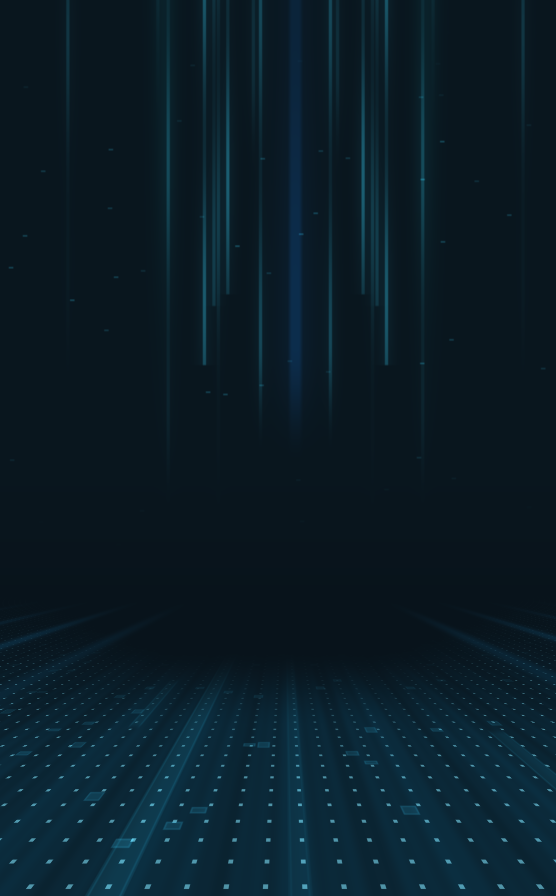
This background is drawn by a Shadertoy shader. Its source:

```glsl
// Dark teal hall: mirrored falling light streaks above a dotted perspective floor.

const vec3 NIGHT = vec3(0.036, 0.086, 0.118);
const vec3 TEAL = vec3(0.06, 0.25, 0.29);
const vec3 BLUE = vec3(0.012, 0.085, 0.17);
const vec3 FLOOR_GLOW = vec3(0.008, 0.087, 0.122);
const vec3 DOT_LIGHT = vec3(0.27, 0.43, 0.45);

const float AXIS_X = 0.0195;               // mirror axis of the streaks
const vec2 VANISH = vec2(0.008, 0.3815);   // vanishing point of the floor
const vec2 DOT_CELL = vec2(0.118, 0.22);

// Each streak: distance from axis, lower end, softness of that end, gain.
const vec4 STREAKS[9] = vec4[9](
    vec4(0.039, 0.49, 0.13, 0.65), vec4(0.047, 0.80, 0.12, 0.28),
    vec4(0.0755, 0.67, 0.003, 0.95), vec4(0.086, 0.42, 0.36, 0.45),
    vec4(0.091, 0.657, 0.003, 0.45), vec4(0.1016, 0.591, 0.003, 0.90),
    vec4(0.142, 0.43, 0.25, 0.62), vec4(0.1536, 0.86, 0.14, 0.35),
    vec4(0.254, 0.56, 0.40, 0.42));

float hash(vec2 p) {
    p = fract(p * vec2(0.1031, 0.1137));
    p += dot(p, p.yx + 33.33);
    return fract((p.x + p.y) * p.x * 91.7);
}

// Soft-edged band of the given half width around zero.
float band(float v, float halfWidth, float aa) {
    return 1.0 - smoothstep(halfWidth - aa, halfWidth + aa, abs(v));
}

float gauss(float v, float width) {
    return exp(-v * v / (width * width));
}

float rect(vec2 v, vec2 halfSize, vec2 aa) {
    return band(v.x, halfSize.x, aa.x) * band(v.y, halfSize.y, aa.y);
}

vec3 streakLight(vec2 p, float px) {
    float side = abs(p.x - AXIS_X);
    vec3 light = vec3(0.0);
    for (int i = 0; i < 9; i++) {
        vec4 s = STREAKS[i];
        float along = smoothstep(s.y, s.y + s.z, p.y);
        float pulse = 0.65 + 0.35 * sin(p.y * 17.0 + s.x * 90.0);
        float core = band(side - s.x, 0.0018, px);
        float halo = 0.16 * gauss(side - s.x, 0.009);
        light += TEAL * s.w * along * pulse * (core + halo);
    }
    // Broad green veil around the outer pair, and the blue central beam.
    light += vec3(0.0, 0.035, 0.035) * gauss(side - 0.146, 0.014) * smoothstep(0.45, 1.0, p.y);
    float beam = 0.75 * band(side, 0.0065, 0.003) + 0.32 * gauss(side, 0.024);
    light += BLUE * beam * smoothstep(0.48, 0.62, p.y) * (1.0 - 0.4 * smoothstep(0.65, 1.0, p.y));
    return light;
}

// Sparse short dashes, one candidate per cell.
float dust(vec2 p, float cell, float px) {
    vec2 id = floor(p / cell);
    vec2 offset = 0.2 + 0.6 * vec2(hash(id + 7.0), hash(id + 19.0));
    vec2 v = p - (id + offset) * cell;
    float lit = step(0.80, hash(id + 41.0)) * (0.25 + 0.75 * hash(id + 3.0));
    return lit * rect(v, vec2(0.0025, 0.001), vec2(px));
}

// Long strip on the floor with brighter rails on both sides.
float strip(float u, float centre, float halfWidth, float aa) {
    float v = abs(u - centre);
    return 0.5 * band(v, halfWidth, aa) + 0.5 * band(v - halfWidth, 0.006, aa);
}

float panels(vec2 ground, vec2 cell, vec2 aa) {
    vec2 g = ground / cell;
    vec2 id = floor(g);
    vec2 v = fract(g) - 0.5;
    vec2 size = vec2(0.42, 0.15 + 0.25 * hash(id + 5.0));
    float fill = rect(v, size, aa / cell);
    float inner = rect(v, size - 0.09, aa / cell);
    return step(0.962, hash(id + 57.0)) * (fill - 0.45 * inner);
}

vec3 floorLight(vec2 p, float px) {
    float depth = max(VANISH.y - p.y, 0.02);
    vec2 ground = vec2((p.x - VANISH.x) / depth, 1.0 / depth);
    vec2 aa = px * vec2(1.0, 1.0 / depth) / depth;
    float u = ground.x;
    float outward = smoothstep(0.10, 0.30, abs(p.x));
    float start = mix(0.105, 0.04, outward);
    float fade = smoothstep(start, start + mix(0.09, 0.22, outward), depth);

    // Lanes built from layered sines running toward the vanishing point.
    float lanes = 0.85 + 0.13 * sin(u * 13.0 + 1.0) + 0.10 * sin(u * 37.0) + 0.06 * sin(u * 83.0 + 2.0);
    vec3 light = FLOOR_GLOW * lanes * fade;
    float rails = strip(u, -0.53, 0.05, aa.x) + 0.45 * strip(u, 0.045, 0.03, aa.x);
    rails += 0.8 * strip(u, 1.19, 0.04, aa.x) * smoothstep(0.195, 0.202, depth);
    rails += 0.8 * strip(u, -0.875, 0.03, aa.x) * band(depth - 0.167, 0.025, 0.004);
    light += vec3(0.025, 0.125, 0.15) * rails * fade;
    light += vec3(0.04, 0.15, 0.18) * panels(ground, vec2(0.075, 0.20), aa) * fade;
    float farRays = pow(0.5 + 0.5 * sin(u * 6.0 + 1.2), 8.0) * smoothstep(1.5, 2.6, abs(u));
    light += vec3(0.01, 0.08, 0.12) * farRays * smoothstep(0.05, 0.10, depth);

    // Regular light points, softened where rows crowd together.
    vec2 cell = fract(ground / DOT_CELL + vec2(0.0, 0.25)) - 0.5;
    float dots = rect(cell, vec2(0.065, 0.085), aa / DOT_CELL * 0.7);
    return light + DOT_LIGHT * dots * smoothstep(start, start + 0.16, depth);
}

void mainImage(out vec4 fragColor, in vec2 fragCoord) {
    float px = 1.0 / iResolution.y;
    vec2 p = vec2(fragCoord.x - 0.5 * iResolution.x, fragCoord.y) * px;
    vec3 color = NIGHT - vec3(0.004, 0.012, 0.014) * gauss(p.y - 0.29, 0.12);
    color += streakLight(p, px);
    float air = smoothstep(0.38, 0.60, p.y) * (1.0 - smoothstep(0.85, 0.97, p.y));
    color += TEAL * 0.8 * air * dust(p, 0.034, px);
    color += floorLight(p, px) * step(p.y, VANISH.y);
    fragColor = vec4(color, 1.0);
}
```
